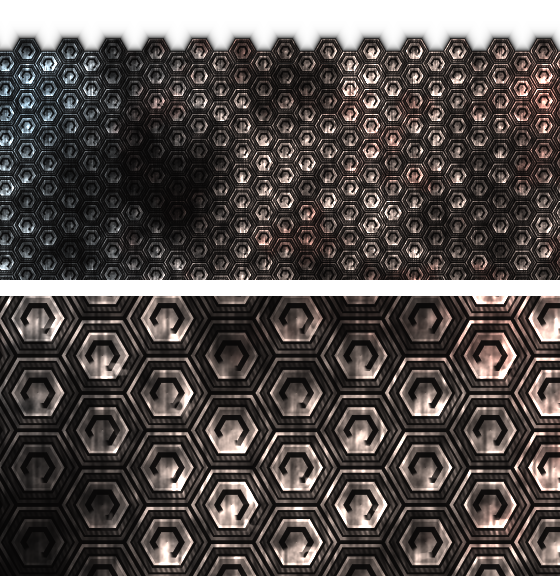
Top, the full canvas; bottom, a detail of the centre.
Give the GLSL for this pattern, as a Shadertoy shader.

```glsl
#define COLUMNS 26.0
#define ANCHOR vec2(0.0964, 0.8177)
#define FACE_RADIUS 0.31
#define RING_OUTER 0.205
#define RING_INNER 0.135
#define RING_GAP 0.68
#define EXPOSURE 0.72
#define GRIME 0.8
#define COOL_STEEL vec3(0.93, 1.0, 1.04)
#define WARM_STEEL vec3(1.08, 0.96, 0.90)
#define RUST vec3(1.3, 0.70, 0.60)
#define ROOT3 1.7320508

float hash(vec2 p) {
    return fract(sin(dot(p, vec2(127.1, 311.7))) * 43758.5453);
}

float noise(vec2 p) {
    vec2 i = floor(p), f = fract(p);
    f = f * f * (3.0 - 2.0 * f);
    return mix(mix(hash(i), hash(i + vec2(1, 0)), f.x),
               mix(hash(i + vec2(0, 1)), hash(i + vec2(1, 1)), f.x), f.y);
}

float fbm(vec2 p) {
    float sum = 0.0, amp = 0.533;
    for (int i = 0; i < 4; i++) {
        sum += amp * noise(p);
        p = mat2(1.6, 1.2, -1.2, 1.6) * p + 7.3;
        amp *= 0.5;
    }
    return sum;
}

// Apothem distance of a hexagon with flat top and bottom
float hexRadius(vec2 p) {
    p = abs(p);
    return max(p.y, dot(p, vec2(0.5 * ROOT3, 0.5)));
}

vec2 nearestCentre(vec2 q) {
    vec2 s = vec2(ROOT3, 1.0);
    vec2 a = floor(q / s + 0.5) * s;
    vec2 b = (floor(q / s) + 0.5) * s;
    return dot(q - a, q - a) < dot(q - b, q - b) ? a : b;
}

// Distance above the stepped upper rim of the wall
float rimDistance(vec2 q) {
    float column = q.x / ROOT3;
    vec2 high = vec2(floor(column + 0.5) * ROOT3, 0.0);
    vec2 low = vec2((floor(column) + 0.5) * ROOT3, -0.5);
    float d = min(hexRadius(q - high), hexRadius(q - low)) - 0.5;
    return min(d, q.y + 0.5);
}

float band(float x, float lo, float hi, float aa) {
    return clamp((x - lo) / aa + 0.5, 0.0, 1.0) - clamp((x - hi) / aa + 0.5, 0.0, 1.0);
}

float glow(vec2 p, float x, float y, float size) {
    vec2 d = (p - vec2(x, y)) / size;
    return exp(-dot(d, d));
}

// Nested frames, raised face and open dark ring
float relief(vec2 local, float aa) {
    float r = hexRadius(local);
    vec2 dir = local / max(length(local), 0.001);
    float tilt = dot(dir, vec2(-0.5, 0.85));
    float hatch = 0.75 + 0.25 * sin(dot(local, vec2(90.0, 35.0)));
    float v = 0.07;
    v += 0.46 * band(r, 0.43, 0.475, aa) * (1.0 + 0.4 * tilt);
    v += 0.30 * band(r, FACE_RADIUS + 0.035, 0.405, aa) * hatch * (1.0 - 0.3 * tilt);
    v += 0.52 * band(r, -1.0, FACE_RADIUS, aa) * (1.0 - 0.25 * tilt);
    v += 0.22 * band(r, FACE_RADIUS - 0.035, FACE_RADIUS, aa);
    float gap = smoothstep(RING_GAP, RING_GAP + 0.2, dot(dir, vec2(-0.35, -0.94)));
    return v * (1.0 - 0.85 * band(r, RING_INNER, RING_OUTER, aa) * (1.0 - gap));
}

// Uneven light falling over the whole wall
float wallLight(vec2 p) {
    float lit = 0.62 + 1.2 * (fbm(p * 4.5 + 2.0) - 0.45);
    lit += 0.5 * glow(p, 0.08, 0.66, 0.18) + 0.5 * glow(p, 1.94, 0.65, 0.18);
    lit += 0.5 * glow(p, 0.95, 0.42, 0.18) + 0.35 * glow(p, 1.33, 0.66, 0.2);
    lit += 0.2 * glow(p, 1.5, 0.3, 0.4);
    lit -= 0.4 * glow(p, 0.62, 0.32, 0.22) + 0.4 * glow(p, 1.04, 0.68, 0.15);
    lit -= 0.35 * glow(p, 1.57, 0.7, 0.14) + 0.3 * glow(p, 0.28, 0.18, 0.22);
    return clamp(lit, 0.14, 1.4);
}

void mainImage(out vec4 fragColor, in vec2 fragCoord) {
    vec2 p = fragCoord / iResolution.y;
    float pitch = 4.0 / (COLUMNS * ROOT3);
    vec2 q = (p - ANCHOR) / pitch;
    float aa = 1.0 / (iResolution.y * pitch);
    vec2 centre = nearestCentre(q);
    vec2 local = q - centre;
    float seed = hash(floor(centre * vec2(2.0 / ROOT3, 2.0) + 0.5));

    // Worn metal with vertical scratches
    float wear = fbm(q * 5.0);
    float scratch = noise(q * vec2(24.0, 2.5));
    float metal = relief(local, aa) * mix(1.0, 0.2 + 1.7 * wear, GRIME);
    metal *= (0.7 + 0.6 * scratch) * (0.8 + 0.4 * seed);
    metal *= 0.6 + 0.8 * metal;

    // Polished chips gathered low on each face
    vec2 chipAt = vec2(0.3 * seed - 0.1, -0.17);
    float chip = smoothstep(0.45, 0.75, noise(q * 11.0 + 5.0)) * glow(local, chipAt.x, chipAt.y, 0.13);
    metal += 0.95 * chip * seed;

    // Cool left, warm right, rust in blotches
    vec3 tint = mix(COOL_STEEL, WARM_STEEL, smoothstep(0.15, 1.0, p.x + 0.3 * (wear - 0.5)));
    tint = mix(tint, vec3(0.82, 1.0, 1.12), 0.8 * glow(p, 0.08, 0.64, 0.2));
    float rust = 0.5 * smoothstep(0.56, 0.78, fbm(p * 8.0 + 11.0)) * smoothstep(0.1, 0.8, p.x);
    rust = max(rust, 0.8 * glow(p, 1.94, 0.65, 0.14));
    tint = mix(tint, RUST, 0.7 * rust);
    vec3 wall = vec3(0.024, 0.021, 0.021) + tint * metal * wallLight(p) * EXPOSURE;

    // White backdrop with a soft shadow around the rim
    float rim = rimDistance(q);
    vec3 backdrop = vec3(1.0 - 0.8 * exp(-8.5 * max(rim, 0.0)));
    vec3 colour = mix(wall, backdrop, clamp(rim / aa + 0.5, 0.0, 1.0));
    fragColor = vec4(clamp(colour, 0.0, 1.0), 1.0);
}
```
